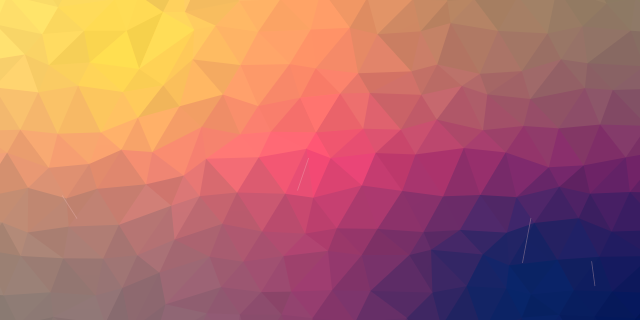
Give the GLSL for this background, as a WebGL 2 fragment shader.

```glsl
#version 300 es
precision highp float;

uniform vec2 u_resolution;
out vec4 fragColor;

// Canvas space: x 0..2, y 0..1, origin at the lower left
const vec2 CANVAS = vec2(2.0, 1.0);
const vec2 CELL = vec2(0.125, 0.1016);
const float ROW_BASE = 0.094;
const vec2 LIFT_SPAN = vec2(0.39, 0.68);  // rows climb one step across this x range
const vec2 JITTER = vec2(0.75, 0.7);
const float FACET_SHADE = 0.1;
const float EASE = 0.7;

// Colour grid, rows from bottom to top, columns from left to right
const vec3 GRID[9] = vec3[9](
    vec3(0.55, 0.49, 0.46), vec3(0.55, 0.22, 0.42), vec3(0.00, 0.08, 0.34),
    vec3(0.94, 0.61, 0.45), vec3(1.00, 0.29, 0.46), vec3(0.48, 0.14, 0.41),
    vec3(1.00, 0.89, 0.43), vec3(1.00, 0.61, 0.39), vec3(0.55, 0.48, 0.39));
const vec3 SUN = vec3(1.00, 0.87, 0.27);
const vec2 SUN_POS = vec2(0.40, 0.85);
const vec3 NAVY = vec3(0.00, 0.15, 0.42);
const vec2 NAVY_POS = vec2(1.64, 0.09);
const float GLOW_RADIUS = 0.24;

// Pale hairline seams, each stored as start and end
const vec4 SEAMS[4] = vec4[4](
    vec4(1.659, 0.318, 1.633, 0.180), vec4(1.849, 0.182, 1.859, 0.107),
    vec4(0.964, 0.505, 0.930, 0.406), vec4(0.195, 0.388, 0.240, 0.318));
const vec3 SEAM_COLOR = vec3(0.95, 0.75, 0.75);
const float SEAM_WIDTH = 0.0012;
const float SEAM_ALPHA = 0.35;

vec2 hashGradient(vec2 id) {
    float h = fract(sin(dot(id, vec2(127.1, 311.7))) * 43758.5);
    return vec2(cos(6.2832 * h), sin(6.2832 * h));
}

float gradientNoise(vec2 p) {
    vec2 i = floor(p), f = fract(p);
    vec2 u = f * f * (3.0 - 2.0 * f);
    vec2 e = vec2(1.0, 0.0);
    float low = mix(dot(hashGradient(i), f), dot(hashGradient(i + e), f - e), u.x);
    float high = mix(dot(hashGradient(i + e.yx), f - e.yx),
                     dot(hashGradient(i + 1.0), f - 1.0), u.x);
    return mix(low, high, u.y);
}

float rowLift(float x) {
    return smoothstep(LIFT_SPAN.x, LIFT_SPAN.y, x);
}

// Mesh corner: staggered rows with jitter
vec2 meshPoint(vec2 id) {
    vec2 q = id * 0.618 + 0.31;
    vec2 jitter = JITTER * vec2(gradientNoise(q), gradientNoise(q + 37.4));
    float x = (id.x + 0.5 * mod(id.y, 2.0) + jitter.x) * CELL.x;
    return vec2(x, ROW_BASE + (id.y + jitter.y + rowLift(x)) * CELL.y);
}

vec3 gridRow(int start, float t) {
    vec3 side = t < 0.0 ? GRID[start] : GRID[start + 2];
    return mix(GRID[start + 1], side, abs(t));
}

float glow(vec2 offset) {
    return exp(-dot(offset, offset) / (GLOW_RADIUS * GLOW_RADIUS));
}

// Smooth colour field sampled once per facet
vec3 colorField(vec2 p) {
    vec2 t = clamp(2.0 * p / CANVAS - 1.0, -1.0, 1.0);
    t *= 1.0 + EASE * (1.0 - abs(t));
    vec3 color = mix(gridRow(3, t.x), gridRow(t.y < 0.0 ? 0 : 6, t.x), abs(t.y));
    color = mix(color, SUN, 0.8 * glow(p - SUN_POS));
    return mix(color, NAVY, 0.8 * glow(p - NAVY_POS));
}

float edgeDistance(vec2 p, vec2 a, vec2 b) {
    vec2 e = b - a, d = p - a;
    return (e.x * d.y - e.y * d.x) / length(e);
}

// Facet colour weighted by its smooth coverage
vec4 facet(vec2 p, vec2 a, vec2 b, vec2 c, float pixel) {
    float inside = min(edgeDistance(p, a, b), min(edgeDistance(p, b, c), edgeDistance(p, c, a)));
    float cover = clamp(0.5 + inside / pixel, 0.0, 1.0);
    if (cover <= 0.0) return vec4(0.0);
    vec2 center = (a + b + c) / 3.0;
    float shade = 1.0 + FACET_SHADE * gradientNoise(center * 23.0);
    return vec4(colorField(center) * shade, 1.0) * cover;
}

float segmentDistance(vec2 p, vec2 a, vec2 b) {
    vec2 d = p - a, e = b - a;
    return length(d - e * clamp(dot(d, e) / dot(e, e), 0.0, 1.0));
}

void main() {
    vec2 p = gl_FragCoord.xy / u_resolution * CANVAS;
    float pixel = 1.0 / u_resolution.y;
    vec2 cell = floor(vec2(p.x / CELL.x, (p.y - ROW_BASE) / CELL.y - rowLift(p.x)));

    // Two triangles per nearby cell; the diagonal follows the stagger
    vec4 sum = vec4(colorField(p), 1.0) * 0.001;
    for (int j = -1; j <= 1; j++)
    for (int i = -2; i <= 1; i++) {
        vec2 id = cell + vec2(i, j);
        vec2 a = meshPoint(id), b = meshPoint(id + vec2(1.0, 0.0));
        vec2 c = meshPoint(id + vec2(0.0, 1.0)), d = meshPoint(id + 1.0);
        bool odd = mod(id.y, 2.0) > 0.5;
        sum += facet(p, a, b, odd ? d : c, pixel);
        sum += facet(p, odd ? a : b, d, c, pixel);
    }
    vec3 color = sum.rgb / sum.a;

    for (int k = 0; k < 4; k++) {
        float dist = segmentDistance(p, SEAMS[k].xy, SEAMS[k].zw) - SEAM_WIDTH;
        color = mix(color, SEAM_COLOR, SEAM_ALPHA * clamp(0.5 - dist / pixel, 0.0, 1.0));
    }
    fragColor = vec4(clamp(color, 0.0, 1.0), 1.0);
}
```
